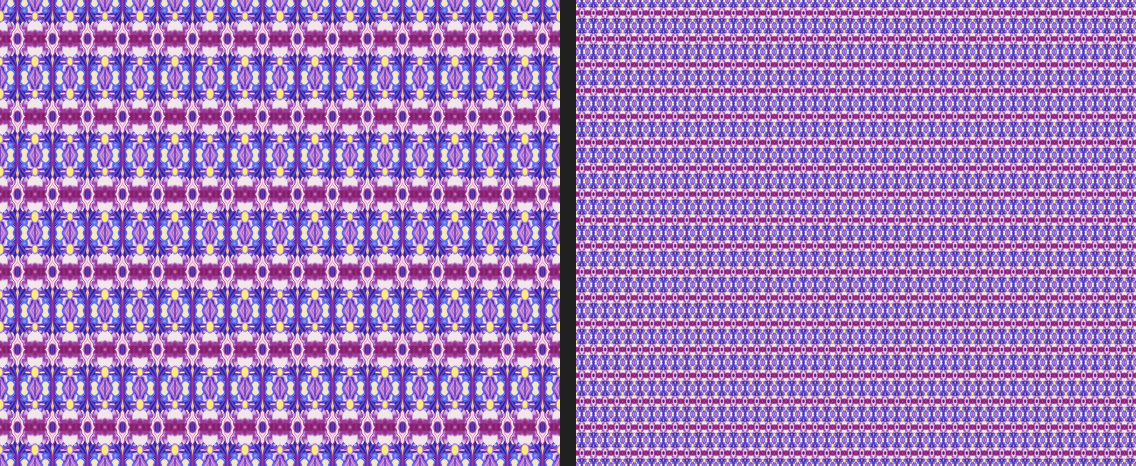
Left, the tile; right, the same tile 3 across and 3 down.
This pattern is drawn by a Shadertoy shader. Its source:

```glsl
// Mirrored violet ornament: 16 x 6 cells, each folded about both of its axes.
// Layered sines make the marbled ground; ellipses and rhombi are painted over it
// as diamonds, crosses, leaf fans, stems, drops and chevrons.

const vec2 REPEATS = vec2(16.0, 6.0);
const float TALL = 2.22;            // cell height in cell widths
const float MID = 0.5 * TALL;       // height of the stem's middle above a diamond

const vec3 INDIGO = vec3(0.34, 0.17, 0.71);
const vec3 NIGHT = vec3(0.23, 0.10, 0.55);
const vec3 BLUE = vec3(0.36, 0.42, 0.93);
const vec3 LAVENDER = vec3(0.60, 0.44, 0.85);
const vec3 LILAC = vec3(0.82, 0.64, 0.87);
const vec3 MAGENTA = vec3(0.62, 0.24, 0.59);
const vec3 MAROON = vec3(0.52, 0.11, 0.42);
const vec3 PINK = vec3(0.93, 0.55, 0.78);
const vec3 PALE = vec3(0.95, 0.90, 0.92);
const vec3 YELLOW = vec3(0.98, 0.92, 0.50);

float ellipse(vec2 p, vec2 r) {
    return (length(p / r) - 1.0) * min(r.x, r.y);
}

float rhombus(vec2 p, vec2 r) {
    return (dot(abs(p), 1.0 / r) - 1.0) * min(r.x, r.y);
}

float wave(float x) {
    return 0.5 + 0.5 * sin(x);
}

// Lays a colour over another wherever the distance is negative
vec3 paint(vec3 under, vec3 colour, float dist, float soft) {
    return mix(under, colour, 1.0 - smoothstep(-soft, soft, dist));
}

// Sines that bend one another into marbled veins
float marble(vec2 p) {
    for (float i = 1.0; i < 4.0; i++)
        p += 0.10 / i * sin(p.yx * 7.0 * i + vec2(1.3, 0.4) * i);
    return wave(22.0 * p.x + 13.0 * p.y);
}

vec3 ground(vec2 q) {
    float vein = marble(q);
    vec3 dark = mix(MAGENTA, INDIGO, smoothstep(0.25, 0.6, q.y));
    vec3 c = mix(dark, LAVENDER, smoothstep(0.12, 0.4, vein));
    c = mix(c, LILAC, smoothstep(0.45, 0.75, vein));
    return mix(c, PALE, smoothstep(0.88, 1.0, vein));
}

// Leaf fan, pale spear and stem along the diamond axis
vec3 stem(vec3 c, vec2 q, float soft) {
    float angle = atan(q.x, 1.0 - q.y);
    float fan = ellipse(q - vec2(0.0, 0.67), vec2(0.26, 0.27));
    fan += 0.035 * sin(14.0 * angle + 9.0 * q.y);
    float streak = wave(22.0 * angle + 16.0 * q.y);
    c = paint(c, mix(NIGHT, mix(INDIGO, BLUE, 0.6), streak), fan, soft);
    float flank = ellipse(q - vec2(0.20, MID), vec2(0.085, 0.25));
    flank += 0.02 * sin(30.0 * q.y);
    c = paint(c, BLUE, flank - 0.045, soft);
    c = paint(c, mix(PALE, YELLOW, 0.35), flank, soft);
    float trunk = max(q.x - 0.075 - 0.015 * sin(18.0 * q.y), 0.76 - q.y);
    c = paint(c, mix(INDIGO, MAGENTA, wave(75.0 * q.x + 1.0)), trunk, soft);
    return paint(c, mix(YELLOW, PINK, 0.45),
                 rhombus(q - vec2(0.0, 0.60), vec2(0.045, 0.17)), soft);
}

// Nested chevrons, white blossom, hooks and drop along the cross axis
vec3 blossom(vec3 c, vec2 q, float size, float soft) {
    float chevron = rhombus(q - vec2(0.0, MID), vec2(0.20, 0.34));
    vec3 bands = mix(LAVENDER, mix(PINK, LILAC, 0.4), wave(70.0 * chevron));
    c = paint(c, bands, chevron, soft);
    c = paint(c, INDIGO, max(q.x - 0.018, 0.88 - q.y), soft);
    float petal = ellipse(q - vec2(0.0, 0.38), vec2(0.23, 0.17));
    petal += 0.025 * sin(32.0 * q.x + 20.0 * q.y);
    c = paint(c, MAGENTA, abs(petal - 0.075) - 0.018, soft);
    c = paint(c, LILAC, petal - 0.035, soft);
    c = paint(c, PALE, petal, soft);
    vec2 curl = q - vec2(0.15, 0.51);
    float hook = max(abs(length(curl) - 0.065) - 0.024, -curl.x - curl.y - 0.05);
    c = paint(c, mix(BLUE, INDIGO, 0.45), hook, soft);
    float drop = ellipse(q - vec2(0.0, 0.65), vec2(0.085, 0.13) * size);
    c = paint(c, LAVENDER, drop - 0.025, soft);
    return paint(c, YELLOW, drop, soft);
}

// Dark cross with a bright heart
vec3 crossing(vec3 c, vec2 q, float soft) {
    float lobes = min(ellipse(q - vec2(0.18, 0.0), vec2(0.16, 0.115)),
                      ellipse(q, vec2(0.085, 0.18)));
    c = paint(c, MAGENTA, lobes - 0.035, soft);
    c = paint(c, mix(MAROON, MAGENTA, 0.45 * wave(45.0 * q.x)), lobes, soft);
    return paint(c, mix(MAGENTA, PINK, 0.5), ellipse(q, vec2(0.045)), soft);
}

// Pale diamond with a pink contour and a striped oval
vec3 diamond(vec3 c, vec2 q, float soft) {
    float edge = rhombus(q, vec2(0.21, 0.48)) + 0.015 * sin(26.0 * q.y);
    c = paint(c, MAGENTA, edge - 0.025, soft);
    c = paint(c, PALE, edge, soft);
    c = paint(c, PINK, abs(edge + 0.07) - 0.015, soft);
    float oval = ellipse(q, vec2(0.115, 0.17));
    c = paint(c, MAGENTA, oval, soft);
    return paint(c, mix(NIGHT, LAVENDER, 0.6 * wave(100.0 * q.x)), oval + 0.02, soft);
}

void mainImage(out vec4 fragColor, in vec2 fragCoord) {
    vec2 grid = fragCoord / iResolution.xy * REPEATS;
    vec2 cell = (fract(grid) - 0.5) * vec2(1.0, TALL);
    vec2 q = abs(cell);                       // from the diamond centre
    vec2 k = vec2(0.5 - q.x, q.y);            // from the cross centre
    float soft = 0.7 * REPEATS.x / iResolution.x;

    // Drops swap sizes above and below on alternate columns
    float parity = 1.0 - 2.0 * mod(floor(grid.x + 0.5), 2.0);
    float size = 1.0 + 0.15 * parity * sign(cell.y);

    vec3 c = stem(ground(q), q, soft);
    c = blossom(c, k, size, soft);
    c = crossing(c, k, soft);
    c = diamond(c, q, soft);
    fragColor = vec4(c, 1.0);
}
```
